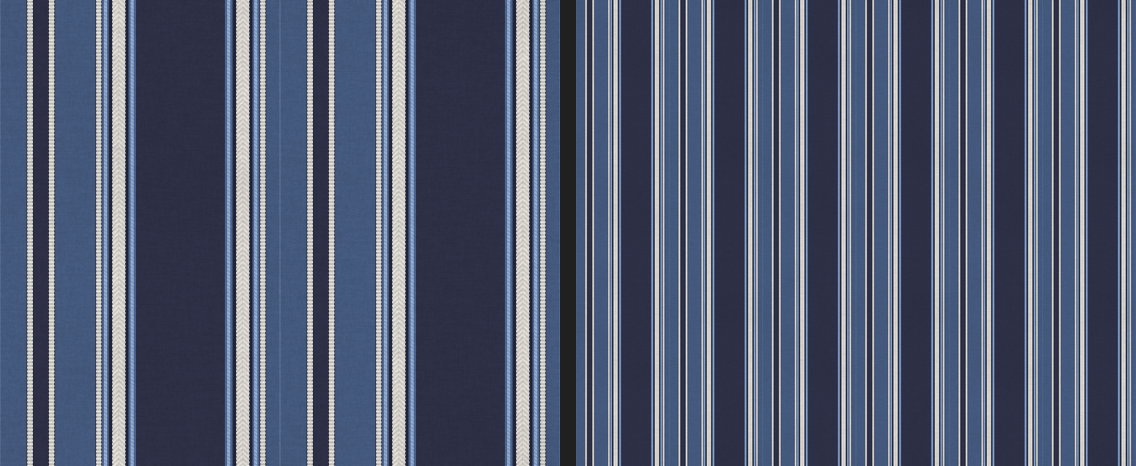
Left, the tile; right, the same tile 3 across and 3 down.
A Shadertoy shader for this pattern:

```glsl
const float TAU = 6.2831853;
const vec2 CLOTH = vec2(768.0, 640.0); // cloth size in threads
const float REPEAT = 384.0;            // width of one stripe group
const float RIBS = 128.0;              // ribs down each narrow tape
const float CHEVRONS = 96.0;           // chevrons down each wide tape

const vec3 NAVY = vec3(0.175, 0.185, 0.270);
const vec3 INK = vec3(0.125, 0.135, 0.215);
const vec3 BLUE = vec3(0.262, 0.345, 0.485);
const vec3 MID = vec3(0.290, 0.395, 0.560);
const vec3 SKY = vec3(0.570, 0.660, 0.800);
const vec3 CREAM = vec3(0.865, 0.850, 0.825);

float hash(vec2 p) {
    vec3 q = fract(vec3(p.xyx) * 0.1031);
    q += dot(q, q.yzx + 33.33);
    return fract((q.x + q.y) * q.z);
}

// Value noise that wraps after a whole number of cells
float wrapNoise(vec2 uv, vec2 cells) {
    vec2 p = uv * cells;
    vec2 i = floor(p);
    vec2 f = p - i;
    f = f * f * (3.0 - 2.0 * f);
    vec2 a = mod(i, cells);
    vec2 b = mod(i + 1.0, cells);
    return mix(mix(hash(a), hash(vec2(b.x, a.y)), f.x),
               mix(hash(vec2(a.x, b.y)), hash(b), f.x), f.y);
}

// Soft coverage of the interval from left to right
float band(float x, float left, float right, float soft) {
    return smoothstep(-soft, soft, x - left) * smoothstep(-soft, soft, right - x);
}

// Cream tape with cross ribs, scalloped edges and a dark outline
vec3 ribbedTape(vec3 base, float x, float v, float left, float right, float soft) {
    float rib = 0.5 + 0.5 * cos(TAU * v * RIBS);
    float scallop = 0.55 * (rib - 0.5);
    vec3 color = mix(base, INK, 0.65 * band(x, left - 1.3, right + 1.3, soft));
    vec3 yarn = CREAM * mix(0.84, 1.03, rib);
    return mix(color, yarn, band(x, left - scallop, right + scallop, soft));
}

// Wide cream tape woven in chevrons between dark borders
vec3 herringboneTape(vec3 base, float x, float v, float center, float soft) {
    float d = abs(x - center);
    float twill = 0.5 + 0.5 * cos(TAU * (v * CHEVRONS + d * 0.14));
    float spine = 1.0 - smoothstep(0.0, 1.3, d);
    vec3 yarn = CREAM * (mix(0.90, 1.02, twill) - 0.04 * spine);
    float edge = 9.0 + 0.35 * cos(TAU * v * RIBS);
    vec3 color = mix(base, INK, band(x, center - 13.0, center + 13.0, soft));
    return mix(color, yarn, band(d, -edge, edge, soft));
}

// Pale cord lying on a mid blue stripe
vec3 cordStripe(vec3 base, float x, float v, float center, float halfWidth, float soft) {
    float twist = 0.5 + 0.5 * cos(TAU * (v * RIBS + (x - center) * 0.12));
    vec3 color = mix(base, MID, band(x, center - halfWidth, center + halfWidth, soft));
    vec3 cord = SKY * mix(0.90, 1.04, twist);
    return mix(color, cord, band(x, center - 2.2, center + 2.2, soft));
}

// Fine thread grain and broad uneven dyeing
float weaveTone(vec2 uv) {
    float fine = wrapNoise(uv, CLOTH * 0.5) - 0.5;
    float warp = wrapNoise(uv, vec2(384.0, 40.0)) - 0.5;
    float weft = wrapNoise(uv, vec2(48.0, 320.0)) - 0.5;
    float dye = wrapNoise(uv, vec2(6.0, 5.0)) - 0.5;
    return 1.0 + 0.07 * fine + 0.03 * warp + 0.04 * weft + 0.03 * dye;
}

void mainImage(out vec4 fragColor, in vec2 fragCoord) {
    vec2 uv = fragCoord / iResolution.xy;
    float x = mod(uv.x * CLOTH.x, REPEAT);
    float v = uv.y;
    float soft = max(0.6, 0.6 * CLOTH.x / iResolution.x);

    // Blue ground, broad navy stripe and slim navy stripe
    vec3 color = mix(BLUE, NAVY, band(x, 148.0, 347.0, soft));
    color = mix(color, NAVY, band(x, 45.0, 67.0, soft));

    // Fine pale thread between neighbouring groups
    float threadDistance = min(x, REPEAT - x);
    color = mix(color, SKY, 0.28 * (1.0 - smoothstep(0.0, 2.0 * soft, threadDistance)));

    // Cords beside the wide tapes
    color = cordStripe(color, x, v, 144.7, 4.3, soft);
    color = cordStripe(color, x, v, 181.2, 5.2, soft);
    color = cordStripe(color, x, v, 313.6, 5.2, soft);
    color = cordStripe(color, x, v, 350.8, 4.6, soft);

    // Wide tapes framing the navy stripe
    color = herringboneTape(color, x, v, 163.0, soft);
    color = herringboneTape(color, x, v, 333.0, soft);

    // Narrow ribbed tapes
    color = ribbedTape(color, x, v, 37.5, 45.0, soft);
    color = ribbedTape(color, x, v, 67.0, 74.5, soft);
    color = ribbedTape(color, x, v, 132.0, 139.0, soft);
    color = ribbedTape(color, x, v, 357.0, 364.0, soft);

    fragColor = vec4(clamp(color * weaveTone(uv), 0.0, 1.0), 1.0);
}
```
